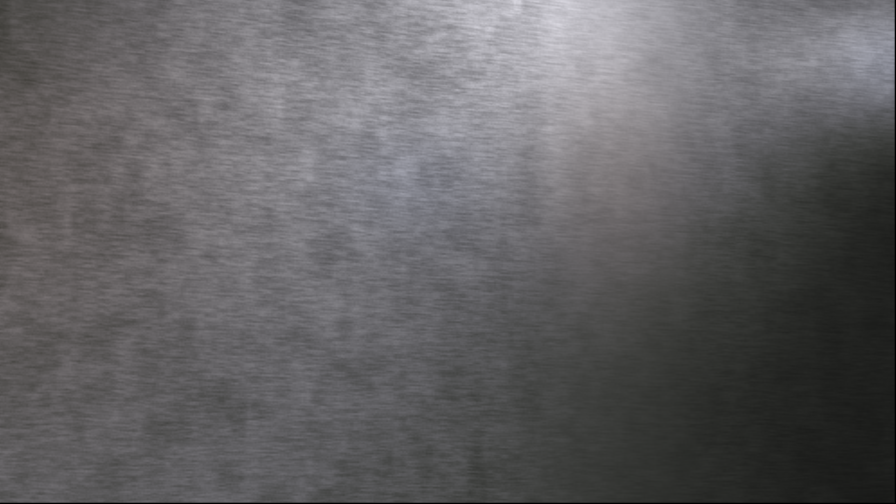
Give the GLSL for this texture, as a WebGL 1 fragment shader.

```glsl
precision highp float;
uniform vec2 u_resolution;

float hash(vec2 p) {
  vec3 q = fract(p.xyx * 0.1031);
  q += dot(q, q.yzx + 33.33);
  return fract((q.x + q.y) * q.z);
}

float noise(vec2 p) {
  vec2 i = floor(p), f = fract(p);
  f = f * f * (3.0 - 2.0 * f);
  return mix(mix(hash(i), hash(i + vec2(1.0, 0.0)), f.x),
             mix(hash(i + vec2(0.0, 1.0)), hash(i + 1.0), f.x), f.y);
}

// Signed layered noise, roughly -0.5 to 0.5
float fbm(vec2 p) {
  float sum = 0.0, amp = 0.5;
  for (int i = 0; i < 4; i++) {
    sum += amp * (noise(p) - 0.5);
    p = p * 2.1 + 17.3;
    amp *= 0.6;
  }
  return sum;
}

// Soft elliptical pool of light
float glow(vec2 p, vec2 centre, vec2 radius) {
  vec2 d = (p - centre) / radius;
  return exp(-dot(d, d));
}

// Fine brushed strokes, tilting slightly towards the top
float brushed(vec2 p) {
  p.y += 0.11 * p.x * p.y + 0.006 * noise(p * 6.0);
  float strokes = noise(p * vec2(34.0, 215.0)) - 0.5;
  strokes += 0.9 * (noise(p * vec2(75.0, 270.0) + 41.0) - 0.5);
  strokes += 0.25 * (noise(p * vec2(16.0, 120.0) + 83.0) - 0.5);
  return strokes;
}

void main() {
  vec2 uv = gl_FragCoord.xy / u_resolution;
  vec2 p = gl_FragCoord.xy / u_resolution.y;

  // Broad lighting
  float light = mix(0.36, 0.115, smoothstep(0.25, 1.0, uv.x));
  light += 0.23 * glow(uv, vec2(0.44, 0.85), vec2(0.31, 0.46));
  light += 0.42 * glow(uv, vec2(0.65, 1.06), vec2(0.15, 0.34));
  light += 0.44 * glow(uv, vec2(1.0, 0.9), vec2(0.13, 0.15));
  light += 0.17 * glow(uv, vec2(0.84, 0.88), vec2(0.12, 0.36));
  light += 0.07 * glow(uv, vec2(0.69, 0.6), vec2(0.1, 0.27));
  light -= 0.11 * glow(uv, vec2(0.0, 1.05), vec2(0.2, 0.25));

  // Mottling, dark smudges and brushed strokes
  float focus = 1.0 - 0.55 * smoothstep(0.52, 0.68, uv.x)
              + 0.3 * smoothstep(0.74, 0.82, uv.x);
  float mottle = fbm(p * vec2(20.0, 15.0));
  float smudge = smoothstep(0.62, 0.9, noise(p * vec2(19.0, 14.0) + 29.0));
  float relief = 0.25 * mottle - 0.13 * smudge * (0.6 + mottle);
  relief += 0.1 * fbm(p * vec2(5.0, 3.0) + 61.0);
  relief += 0.15 * brushed(p) + 0.06 * (noise(p * 280.0) - 0.5);
  light *= 1.0 + relief * focus;

  // Warm edges, cool sheen, greenish shadows
  float warmth = glow(uv, vec2(0.0, 0.65), vec2(0.24, 0.55))
               + 0.6 * glow(uv, vec2(0.69, 0.6), vec2(0.09, 0.25));
  float cool = 0.5 * glow(uv, vec2(0.46, 0.63), vec2(0.09, 0.12))
             + 0.6 * glow(uv, vec2(1.0, 0.87), vec2(0.07, 0.1));
  vec3 tint = mix(vec3(0.98, 1.01, 0.95), vec3(0.99, 0.985, 1.025),
                  smoothstep(0.15, 0.42, light));
  tint += warmth * vec3(0.04, -0.015, -0.06) + cool * vec3(-0.03, 0.0, 0.06);
  vec3 colour = light * tint;

  // Thin dark rim at the bottom and right
  float rim = min(p.y, u_resolution.x / u_resolution.y - p.x);
  colour *= smoothstep(0.001, 0.004, rim);

  gl_FragColor = vec4(clamp(colour, 0.0, 1.0), 1.0);
}
```
